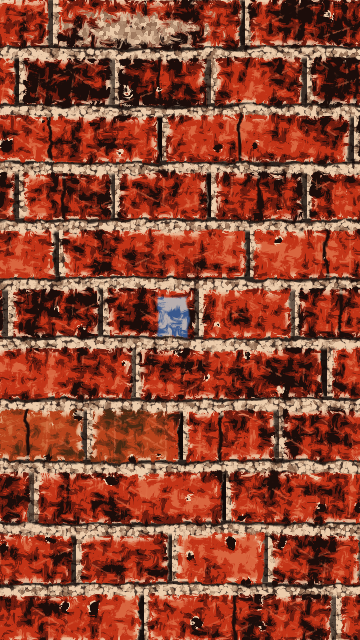
This texture is drawn by a WebGL 1 fragment shader. Its source:

```glsl
precision highp float;
uniform vec2 u_resolution;

const vec3 RED = vec3(0.76, 0.20, 0.09);
const vec3 MAROON = vec3(0.44, 0.11, 0.06);
const vec3 SOOT = vec3(0.11, 0.05, 0.04);
const vec3 CREAM = vec3(0.93, 0.80, 0.67);
const vec3 ORANGE = vec3(0.88, 0.46, 0.30);
const vec3 TAN = vec3(0.57, 0.42, 0.32);

float hash(vec2 p) {
  return fract(sin(dot(p, vec2(127.1, 311.7))) * 4375.85);
}

// Cellular noise: distance to nearest point, and its random value
vec2 cells(vec2 p) {
  vec2 base = floor(p), nearest = vec2(9.0, 0.0);
  for (int j = -1; j <= 1; j++) {
    for (int i = -1; i <= 1; i++) {
      vec2 g = base + vec2(float(i), float(j));
      float d = length(g + vec2(hash(g), hash(g + 37.0)) - p);
      if (d < nearest.x) nearest = vec2(d, hash(g + 71.0));
    }
  }
  return nearest;
}

// Layered, warped sines
float wear(vec2 p) {
  float sum = 0.0, amp = 0.5;
  for (int i = 0; i < 5; i++) {
    p = mat2(0.8, 0.6, -0.6, 0.8) * p * 1.7 + 1.3;
    p += 0.6 * sin(p.yx * 1.3);
    sum += amp * sin(p.x) * sin(p.y);
    amp *= 0.65;
  }
  return sum;
}

float box(vec2 p, vec2 halfSize) {
  vec2 d = abs(p) - halfSize;
  return length(max(d, 0.0)) + min(max(d.x, d.y), 0.0);
}

float scratches(vec2 p) {
  float sum = 0.0;
  for (int i = 0; i < 3; i++) {
    float a = float(i) * 1.1 + 0.4;
    vec2 s = mat2(cos(a), sin(a), -sin(a), cos(a)) * p * vec2(0.9, 3.5);
    s.y += 0.15 * sin(s.x * 2.0);
    vec2 f = fract(s);
    float on = step(0.5, hash(floor(s) + a)) * sin(3.14 * f.x);
    sum += on * (1.0 - smoothstep(0.02, 0.08, abs(f.y - 0.5)));
  }
  return min(sum, 1.0);
}

void main() {
  // One unit is one course of bricks, counted downward
  float px = 10.75 / u_resolution.y;
  vec2 p = vec2(gl_FragCoord.x, u_resolution.y - gl_FragCoord.y) * px;
  float broad = wear(p * 0.7), rough = wear(p * 3.0), fine = wear(p * 9.0);

  // Courses alternate between long and short bricks
  float t = p.y + 0.17 - 0.07 * cos(p.y * 0.628) + 0.015 * sin(p.x * 1.4 + p.y);
  float row = floor(t), pair = floor(row / 2.0), isShort = mod(row, 2.0);
  float width = mix(3.22, 1.61, isShort);
  float shift = mix(0.84 + 1.61 * mod(pair, 2.0) + 0.28 * sin(pair * 1.2 + 0.2),
                    0.35 * cos(pair * 0.8 - 0.4), isShort);
  float col = floor((p.x - shift) / width);
  vec2 q = vec2(p.x - shift - (col + 0.5) * width, fract(t) - 0.5);
  vec2 id = vec2(col, row);
  float tone = hash(id + 3.0);
  vec2 halfSize = vec2(width * 0.5 - 0.085, 0.4);
  float d = box(q, halfSize) + 0.045 * rough + 0.035 * fine;

  // Gritty mortar
  vec2 grain = cells(p * 15.0);
  vec3 mortar = mix(TAN, CREAM, smoothstep(0.0, 0.8, grain.y + 0.6 * fine + 0.1));
  mortar = mix(mortar, SOOT, 0.75 * smoothstep(0.5, 0.85, grain.x - 0.2 * fine));

  // Shadow to the right of and below each brick
  float side = smoothstep(-0.03, 0.03, q.x - halfSize.x + 0.06 * rough)
             * (1.0 - smoothstep(0.36, 0.44, abs(q.y))) * (0.55 + 0.45 * hash(id + 9.0));
  float under = smoothstep(0.36, 0.39, q.y)
              * (1.0 - smoothstep(0.42, 0.46, q.y + 0.06 * rough));
  mortar = mix(mortar, SOOT * 0.5, max(side, under * 0.85));

  // Burnt and faded brick face
  float heat = 0.6 * rough + 0.55 * fine + 0.4 * broad + 0.5 * (tone - 0.5) + 0.028 * row - 0.1;
  vec3 brick = mix(SOOT, MAROON, smoothstep(-0.45, -0.18, heat));
  brick = mix(brick, RED, smoothstep(-0.1, 0.12, heat));
  brick = mix(brick, ORANGE, 0.75 * smoothstep(0.35, 0.65, heat));
  float brown = (1.0 - step(0.5, abs(row - 7.0))) * (1.0 - smoothstep(2.6, 3.2, p.x));
  brick = mix(brick, brick * 0.6 + vec3(0.26, 0.16, 0.06), 0.8 * brown);
  brick = mix(brick, ORANGE, 0.5 * scratches(p) * smoothstep(-0.2, 0.3, fine + 0.1));

  // Cracks, chips with pale rims, and mortar crumbs on the edges
  float crack = abs(q.x + 0.45 * (tone - 0.2) + 0.06 * rough);
  brick = mix(brick, SOOT, step(0.6, hash(id + 5.0)) * (1.0 - smoothstep(0.01, 0.01 + 2.0 * px, crack)));
  vec2 chip = cells(p * 1.6 + 0.08 * vec2(rough, fine));
  float hole = chip.x + 0.14 * rough + 0.08 * fine;
  float chipped = step(0.6, chip.y);
  brick = mix(brick, CREAM, chipped * (1.0 - smoothstep(0.12, 0.16, hole)) * smoothstep(0.0, 0.2, fine));
  brick = mix(brick, SOOT, chipped * (1.0 - smoothstep(0.06, 0.1, hole)));
  float crumbs = smoothstep(-0.1, -0.02, d) * smoothstep(0.05, 0.3, fine + 0.3 * rough);
  brick = mix(brick, CREAM, 0.8 * crumbs);

  // Chalky smear on the top course and one blue painted patch
  float smear = 1.0 - length((p - vec2(2.2, 0.55)) / vec2(1.5, 0.42));
  brick = mix(brick, mix(TAN, CREAM, grain.y), smoothstep(0.1, 0.6, smear + 0.7 * fine + 0.3 * rough));
  float patchEdge = box(vec2(p.x - 2.9, t - 5.56), vec2(0.25, 0.34)) + 0.05 * rough;
  vec3 paint = mix(vec3(0.22, 0.34, 0.55), vec3(0.72, 0.68, 0.68),
                   smoothstep(-0.4, 0.4, fine + 0.6 * rough + 5.5 - t));
  brick = mix(brick, paint, 1.0 - smoothstep(-0.02, 0.03, patchEdge));

  vec3 color = mix(brick, mortar, smoothstep(-px, px, d));
  gl_FragColor = vec4(color, 1.0);
}
```
